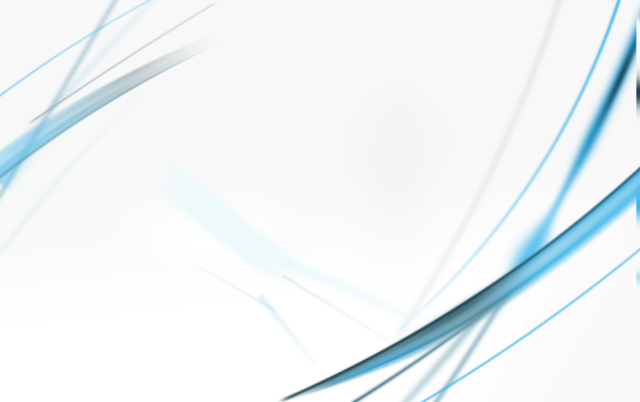
Reproduce this background procedurally as a Shadertoy shader.

```glsl
#define CYAN vec3(0.22, 0.70, 0.92)
#define DEEP_BLUE vec3(0.10, 0.55, 0.76)
#define TEAL vec3(0.33, 0.56, 0.64)
#define DARK vec3(0.12, 0.25, 0.30)
#define GREY vec3(0.62, 0.67, 0.69)
#define PALE_BLUE vec3(0.70, 0.86, 0.92)
#define ICE vec3(0.92, 0.975, 0.985)
#define PAPER vec3(0.972)
#define STREAK_SCALE vec2(3.0, 7.0)

float hash(vec2 p) {
    return fract(sin(dot(p, vec2(127.1, 311.7))) * 43758.5453);
}

float noise(vec2 p) {
    vec2 i = floor(p), f = fract(p);
    f = f * f * (3.0 - 2.0 * f);
    return mix(mix(hash(i), hash(i + vec2(1, 0)), f.x),
               mix(hash(i + vec2(0, 1)), hash(i + vec2(1, 1)), f.x), f.y);
}

float bell(float x, float width) {
    return exp(-x * x / (width * width));
}

float blob(vec2 p, vec2 centre, vec2 size) {
    vec2 q = (p - centre) / size;
    return exp(-dot(q, q));
}

// Position along a bowed chord (x) and signed offset from it (y)
vec2 arc(vec2 p, vec2 a, vec2 b, float bulge) {
    float len = length(b - a);
    vec2 dir = (b - a) / len;
    float t = dot(p - a, dir) / len;
    return vec2(t, dot(p - a, vec2(-dir.y, dir.x)) - 4.0 * bulge * t * (1.0 - t));
}

// Soft line whose strength runs from s.x to s.y
void stroke(inout vec3 col, vec2 p, vec2 a, vec2 b, float bulge, float width, vec3 tint, vec2 s) {
    vec2 q = arc(p, a, b, bulge);
    float ends = smoothstep(-0.06, 0.0, q.x) * (1.0 - smoothstep(1.0, 1.06, q.x));
    col = mix(col, tint, bell(q.y, width) * ends * mix(s.x, s.y, clamp(q.x, 0.0, 1.0)));
}

vec3 background(vec2 p) {
    float white = 1.0 - smoothstep(0.12, 0.52, p.y - 0.12 * p.x);
    white = max(white, blob(p, vec2(0.53, 0.40), vec2(0.24, 0.12)));
    white *= 1.0 - 0.8 * smoothstep(0.95, 1.5, p.x - 0.6 * p.y);
    vec3 col = mix(PAPER, vec3(1.0), white);
    col -= 0.018 * blob(p, vec2(0.99, 0.60), vec2(0.09, 0.24));
    col += 0.012 * blob(p, vec2(0.98, 0.88), vec2(0.18, 0.13));
    return col;
}

void centreVeil(inout vec3 col, vec2 p) {
    vec2 q = arc(p, vec2(0.37, 0.61), vec2(0.76, 0.30), -0.015);
    float veil = smoothstep(0.0, 0.3, q.x) * (1.0 - smoothstep(0.75, 1.0, q.x));
    col = mix(col, ICE, 0.85 * veil * (1.0 - smoothstep(0.025, 0.055, abs(q.y))));
    stroke(col, p, vec2(0.70, 0.35), vec2(1.00, 0.22), 0.004, 0.014, ICE, vec2(1.0, 0.4));
    stroke(col, p, vec2(0.49, 0.34), vec2(0.68, 0.23), 0.0, 0.003, PALE_BLUE, vec2(0.1, 0.4));
    stroke(col, p, vec2(0.65, 0.26), vec2(0.78, 0.10), 0.0, 0.008, PALE_BLUE, vec2(0.4, 0.1));
    stroke(col, p, vec2(0.71, 0.31), vec2(0.97, 0.15), 0.0, 0.004, GREY, vec2(0.2, 0.05));
}

void upperLeft(inout vec3 col, vec2 p) {
    stroke(col, p, vec2(0.0, 0.37), vec2(0.34, 0.76), 0.01, 0.008, PALE_BLUE, vec2(0.22, 0.06));
    stroke(col, p, vec2(0.13, 0.73), vec2(0.38, 1.0), 0.0, 0.009, PALE_BLUE, vec2(0.4, 0.15));
    stroke(col, p, vec2(0.0, 0.515), vec2(0.287, 1.0), 0.0, 0.008, TEAL, vec2(0.35, 0.3));
    stroke(col, p, vec2(0.0, 0.55), vec2(0.12, 0.70), 0.0, 0.024, CYAN, vec2(0.45, 0.1));
    stroke(col, p, vec2(0.0, 0.762), vec2(0.373, 1.0), 0.008, 0.003, CYAN, vec2(0.5, 0.25));
    stroke(col, p, vec2(0.09, 0.705), vec2(0.52, 0.983), 0.004, 0.003, GREY, vec2(0.7, 0.3));

    // Broad ribbon, fading to the right
    vec2 q = arc(p, vec2(0.0, 0.593), vec2(0.54, 0.905), 0.018);
    float v = q.y / mix(0.030, 0.016, q.x);
    float fade = 1.0 - smoothstep(0.55, 1.03, q.x);
    float streaks = noise(vec2(q.x, v) * STREAK_SCALE * vec2(1.0, 0.4));
    vec3 tint = mix(mix(CYAN, PALE_BLUE, 0.45), GREY, smoothstep(0.05, 0.75, q.x));
    col = mix(col, tint, fade * (0.4 + 0.4 * streaks) * (1.0 - smoothstep(0.65, 1.1, abs(v))));
    col = mix(col, TEAL, 0.55 * fade * bell(v + 0.9, 0.14));
}

void steepStrokes(inout vec3 col, vec2 p) {
    stroke(col, p, vec2(1.006, 0.19), vec2(1.39, 1.0), -0.03, 0.010, GREY, vec2(0.12, 0.18));
    stroke(col, p, vec2(1.006, 0.19), vec2(1.54, 1.0), -0.065, 0.005, CYAN, vec2(0.05, 0.85));
    stroke(col, p, vec2(1.01, 0.0), vec2(1.26, 0.30), -0.004, 0.011, TEAL, vec2(0.3, 0.5));

    // Tapered blue blade with a dark core
    vec2 q = arc(p, vec2(1.085, 0.0), vec2(1.598, 0.94), -0.029);
    float t = q.x, blade = smoothstep(0.5, 0.72, t), knot = bell(t - 0.40, 0.09);
    float width = 0.008 + 0.009 * blade + 0.022 * knot;
    float strength = 0.5 + 0.45 * blade + 0.3 * knot;
    vec3 tint = mix(mix(TEAL, CYAN, smoothstep(0.2, 0.42, t)), DEEP_BLUE, 0.7 * blade);
    col = mix(col, tint, strength * bell(q.y, width));
    col = mix(col, DARK, 0.85 * bell(t - 0.87, 0.10) * bell(q.y + 0.003, 0.008));
}

void mainRibbon(inout vec3 col, vec2 p) {
    stroke(col, p, vec2(1.058, 0.004), vec2(1.59, 0.378), -0.012, 0.0035, CYAN, vec2(0.7, 0.6));
    stroke(col, p, vec2(0.882, 0.0), vec2(1.26, 0.265), -0.006, 0.005, TEAL * 0.85, vec2(0.9, 0.6));

    vec2 q = arc(p, vec2(0.695, 0.004), vec2(1.593, 0.585), -0.045);
    float t = q.x, right = smoothstep(0.48, 0.70, t);
    float v = -q.y / (0.002 + 0.058 * smoothstep(-0.15, 0.5, t));
    float start = smoothstep(0.0, 0.14, t);
    float streaks = noise(vec2(t, v) * STREAK_SCALE);
    vec3 tint = mix(TEAL * 0.9, CYAN, right);
    tint = mix(tint, DEEP_BLUE, bell(t - 0.25, 0.13) * smoothstep(0.2, 0.7, v));
    tint = mix(tint, PALE_BLUE, 0.4 * streaks + 0.45 * right * bell(v - 0.42, 0.16));
    float body = smoothstep(-0.06, 0.04, v) * (1.0 - smoothstep(0.7, 1.15, v));
    col = mix(col, tint, 0.92 * start * body);
    float edge = smoothstep(-0.01, 0.03, t) * mix(0.85, 0.6, right);
    col = mix(col, DARK, edge * bell(q.y + 0.003, 0.0045));
    col = mix(col, DARK, 0.5 * bell(t - 0.46, 0.14) * bell(v - 0.18, 0.2));
}

// Thin slice of light and colour on the right border
void rightSliver(inout vec3 col, vec2 p) {
    float strip = smoothstep(1.581, 1.585, p.x);
    col = mix(col, PAPER, strip * smoothstep(0.80, 0.83, p.y) * (1.0 - smoothstep(0.94, 0.97, p.y)));
    col = mix(col, DARK, strip * bell(p.y - 0.77, 0.035));
    col = mix(col, CYAN, strip * (bell(p.y - 0.49, 0.035) + 0.4 * bell(p.y - 0.31, 0.015)));
}

void mainImage(out vec4 fragColor, in vec2 fragCoord) {
    vec2 p = fragCoord / iResolution.y;
    vec3 col = background(p);
    centreVeil(col, p);
    upperLeft(col, p);
    steepStrokes(col, p);
    mainRibbon(col, p);
    rightSliver(col, p);
    fragColor = vec4(clamp(col, 0.0, 1.0), 1.0);
}
```
